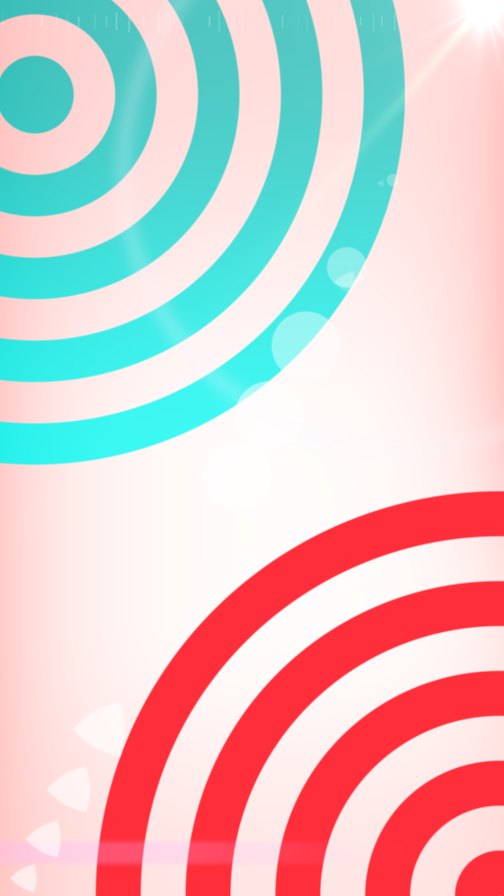
Reproduce this background procedurally as a WebGL 1 fragment shader.

```glsl
precision highp float;
// Two sets of concentric rings, teal at the top left and red at the bottom right,
// on a white field that blushes pink at its borders. A lens flare in the top right
// corner casts rays, a pale arc and a diagonal trail of bokeh. Canvas width is 1.

uniform vec2 u_resolution;

float hash(float n) {
  return fract(sin(n * 127.1) * 43758.5453);
}

// Coverage of a shape from its signed distance, with a smooth edge
float cover(float dist) {
  float soft = max(0.0025, 0.7 / u_resolution.x);
  return 1.0 - smoothstep(-soft, soft, dist);
}

// Evenly spaced bands around a centre, cut off at an outer radius
float rings(float r, float period, float middle, float halfWidth, float outer) {
  float band = abs(mod(r - middle + 0.5 * period, period) - 0.5 * period) - halfWidth;
  return cover(max(band, r - outer));
}

// Rounded triangle pointing left
float wedge(vec2 q, float size) {
  float side = max(q.x, 0.86 * abs(q.y) - 0.5 * q.x);
  return mix(side - 0.65 * size, length(q) - size, 0.3);
}

vec3 backdrop(vec2 p) {
  float left = exp(-p.x * 7.0);
  float right = exp(-(1.0 - p.x) * 9.0) * (0.4 + 0.6 * smoothstep(0.5, 1.1, p.y));
  float top = 0.6 * smoothstep(0.85, 1.75, p.y) * (1.0 - 0.25 * p.x);
  float bottom = 0.35 * (1.0 - smoothstep(0.0, 0.55, p.y));
  float blush = 1.0 - (1.0 - 0.8 * left) * (1.0 - 0.85 * right) * (1.0 - top) * (1.0 - bottom);
  return mix(vec3(1.0, 0.995, 0.99), vec3(1.0, 0.745, 0.735), blush);
}

// Trail of discs, then wedges, along the line leaving the flare
float bokeh(vec2 p, vec2 flare) {
  float light = 0.0;
  vec2 path = vec2(-0.908, -1.729);
  for (int i = 0; i < 5; i++) {
    float k = float(i);
    vec2 q = p - flare - path * (0.2 + 0.105 * k - 0.005 * k * k);
    float size = min(0.012 + 0.028 * k, 0.068);
    light = max(light, cover(length(q) - size) * (0.28 + 0.08 * k));
    // Small companions beside each of the first discs
    vec2 offset = vec2(hash(k + 3.0) - 0.5, hash(k + 8.0) - 0.5) * 0.07;
    light += 0.2 * cover(wedge(q - offset, 0.55 * size)) * step(k, 1.5);
  }
  for (int i = 0; i < 4; i++) {
    float k = float(i);
    vec2 q = p - flare - path * (0.83 + 0.075 * k - 0.006 * k * k);
    light = max(light, cover(wedge(q, 0.054 - 0.009 * k)) * 0.6);
  }
  return min(light, 1.0);
}

void main() {
  vec2 p = gl_FragCoord.xy / u_resolution.x;
  vec2 flare = vec2(0.961, 1.766);
  vec3 color = backdrop(p);

  // Teal rings, brighter towards the bottom
  vec3 teal = mix(vec3(0.25, 0.98, 0.96), vec3(0.32, 0.78, 0.76), smoothstep(0.85, 1.75, p.y));
  teal -= vec3(0.1, 0.04, 0.04) * exp(-p.x * 6.0);
  float tealRadius = length(p - vec2(0.0694, 1.59));
  color = mix(color, teal, rings(tealRadius, 0.1644, 0.0359, 0.0411, 0.734));

  // Red rings
  float redRadius = length(p - vec2(0.992, 0.001));
  color = mix(color, vec3(1.0, 0.18, 0.23), rings(redRadius, 0.1782, 0.0446, 0.0446, 0.802));

  // Lavender streak near the bottom
  float streak = 1.0 - smoothstep(0.014, 0.03, abs(p.y - 0.0856));
  streak *= 1.0 - smoothstep(0.2, 0.85, p.x);
  color = mix(color, vec3(1.0, 0.7, 1.0), 0.28 * streak);

  // Pale arc around the flare
  float arc = (length(p - vec2(0.8, 1.44)) - 0.555) / 0.022;
  color = mix(color, vec3(0.97, 0.96, 1.0), 0.22 * exp(-arc * arc));

  color = mix(color, vec3(1.0), bokeh(p, flare));

  // Flare core, fanned rays and one long diagonal ray
  vec2 q = p - flare;
  float d = length(q);
  float angle = atan(q.y, q.x);
  float fan = pow(0.5 + 0.5 * sin(angle * 13.0 + 2.0 * sin(angle * 5.0)), 4.0);
  vec2 dir = vec2(-0.66, -0.751);
  float along = max(dot(q, dir), 0.0);
  float across = (q.x * dir.y - q.y * dir.x) / (0.006 + 0.025 * along);
  float ray = exp(-across * across) * exp(-along * 4.0) * step(0.001, along);
  float glow = exp(-d * d * 260.0) + 0.35 * exp(-d * 8.0) + 0.5 * fan * exp(-d * 13.0);
  color += (1.0 - color) * min(glow, 1.0);
  color += vec3(0.35, 0.2, 0.1) * ray * (1.0 - 0.5 * color);

  // Faint ticks along the top
  float cell = floor(p.x * 40.0);
  float tickX = abs(fract(p.x * 40.0) - 0.2 - 0.6 * hash(cell)) / 40.0;
  float tickY = abs(p.y - 1.735) - 0.008 - 0.014 * hash(cell + 50.0);
  float tick = cover(tickX - 0.001) * cover(tickY) * step(p.x, 0.8);
  color = mix(color, vec3(1.0), 0.4 * tick * hash(cell + 90.0));

  gl_FragColor = vec4(clamp(color, 0.0, 1.0), 1.0);
}
```
